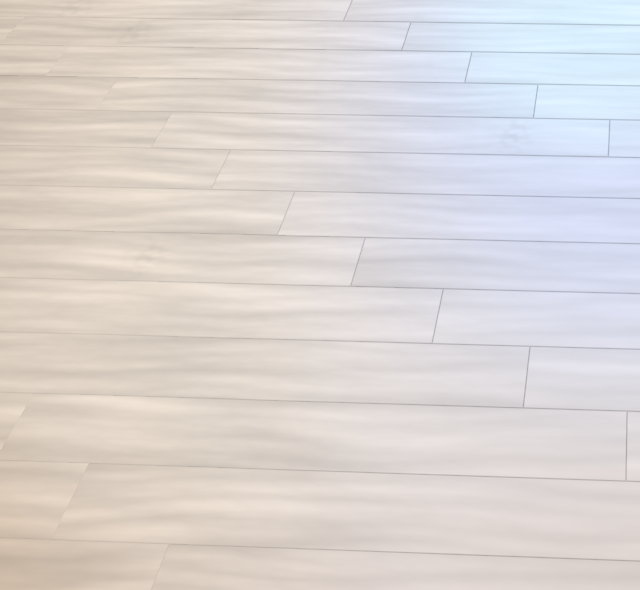
A WebGL 1 fragment shader for this texture:

```glsl
precision highp float;
// Pale wood plank floor seen in perspective, with cool window light at the upper right.
// A projective map gives plank rows and staggered end joints; stretched cellular
// noise and layered sines make the grain, and soft gradients make the light.
uniform vec2 u_resolution;

const float HORIZON = -1.18;       // vanishing height, measured down from the top
const float VANISH_X = 1.009;      // where the end joints converge
const float ROW_SCALE = 31.56;     // perspective spacing of the rows
const float ROW_OFFSET = 25.81;
const float PLANK_LENGTH = 0.494;
const float STAGGER = 0.0865;      // joint shift from one row to the next

const vec3 TAN = vec3(0.815, 0.760, 0.698);
const vec3 CREAM = vec3(0.880, 0.834, 0.784);
const vec3 NEUTRAL = vec3(0.880, 0.852, 0.842);
const vec3 LAVENDER = vec3(0.835, 0.868, 0.970);
const vec3 SKY = vec3(0.862, 0.948, 1.010);

float hash(vec2 p) {
  return fract(sin(dot(p, vec2(127.1, 311.7))) * 43758.5);
}

// Distance to the nearest scattered point
float cellular(vec2 p) {
  vec2 cell = floor(p);
  float nearest = 4.0;
  for (int j = -1; j <= 1; j++) {
    for (int i = -1; i <= 1; i++) {
      vec2 c = cell + vec2(float(i), float(j));
      vec2 d = c + vec2(hash(c), hash(c + 19.7)) - p;
      nearest = min(nearest, dot(d, d));
    }
  }
  return sqrt(nearest);
}

// Floor coordinates: x along the plank, y counts rows, z is depth scale
vec3 floorMap(vec2 p) {
  float left = 1.0 - p.x;
  float y = (p.y + 0.0141 * left) / (1.0 - 0.027 * left);
  float depth = y - HORIZON;
  return vec3((p.x - VANISH_X) / depth, ROW_OFFSET - ROW_SCALE / depth, depth);
}

// Long, nearly straight streaks, centred near zero
float woodGrain(vec2 q, float seed) {
  float wave = sin(q.x * 13.0 + seed * 40.0) + 0.4 * sin(q.x * 31.0 + q.y * 2.0 + seed * 9.0);
  float across = q.y + 0.04 * wave;
  vec2 shift = vec2(seed * 37.0, seed * 53.0);
  float broad = cellular(vec2(q.x * 4.5, across * 2.4) + shift) - 0.48;
  float fine = cellular(vec2(q.x * 13.0, across * 7.0) + shift) - 0.48;
  float mottled = cellular(vec2(q.x * 60.0, across * 13.0) + shift) - 0.48;
  float bands = sin(across * 17.0 + seed * 30.0 + wave) * sin(across * 6.3 + q.x * 6.0);
  return 0.85 * broad + 0.38 * fine + 0.14 * mottled + 0.22 * bands;
}

// Broken smudge around a knot; d is measured from its centre
float knot(vec2 d, float size) {
  vec2 e = d / size;
  return exp(-dot(e, e)) * smoothstep(0.1, 0.8, cellular(e * vec2(1.5, 3.0) + 7.0));
}

float lineMask(float dist, float halfWidth, float pixel) {
  float soft = 0.0008 + 0.5 * pixel;
  return 1.0 - smoothstep(halfWidth - soft, halfWidth + soft, dist);
}

// Soft pool of light with a flat middle
float glow(vec2 p, vec2 centre, vec2 radius) {
  vec2 d = (p - centre) / radius;
  return 1.0 - exp(-3.5 * exp(-dot(d, d)));
}

vec3 roomLight(vec2 p) {
  float warm = smoothstep(-0.12, 0.30, p.x + 0.06 * sin(p.y * 3.1));
  vec3 color = mix(TAN, CREAM, warm);
  color = mix(color, NEUTRAL, smoothstep(0.2, 0.7, p.x));
  color *= 1.0 - vec3(0.015, 0.03, 0.04) * smoothstep(0.65, 1.05, p.y);
  color *= 1.0 - vec3(0.02, 0.04, 0.06) * glow(p, vec2(-0.1, 1.1), vec2(0.18, 0.25));
  color = mix(color, LAVENDER, glow(p, vec2(1.0, 0.18), vec2(0.30, 0.32)));
  return mix(color, SKY, glow(p, vec2(0.93, 0.06), vec2(0.17, 0.13)));
}

void main() {
  vec2 p = gl_FragCoord.xy / u_resolution;
  p.y = 1.0 - p.y;
  float aspect = u_resolution.x / u_resolution.y;
  float pixel = 1.0 / u_resolution.y;

  // Rows and staggered planks
  vec3 q = floorMap(p);
  float row = floor(q.y);
  float across = q.y - row;
  float joint = -0.300 + STAGGER * row - 0.013 * step(9.5, row);
  float t = (q.x - joint) / PLANK_LENGTH;
  float along = fract(t);
  vec2 plank = vec2(floor(t), row);
  float seed = hash(plank + 3.0);

  // Distances on the canvas, in units of its height
  float rowHeight = q.z * q.z / ROW_SCALE;
  float plankWidth = PLANK_LENGTH * q.z * aspect;
  float seamDist = min(across, 1.0 - across) * rowHeight;
  float jointDist = min(along, 1.0 - along) * plankWidth;

  // Wood tone, grain and a few knots
  float cool = smoothstep(0.35, 0.85, p.x);
  float tone = 1.0 + 0.025 * (seed - 0.5);
  tone -= mix(0.13, 0.065, cool) * woodGrain(q.xy, seed);
  vec2 centre = vec2(0.2 + 0.6 * hash(plank + 11.0), 0.3 + 0.4 * seed);
  vec2 fromKnot = (vec2(along, across) - centre) * vec2(plankWidth, rowHeight);
  tone -= 0.05 * step(0.8, hash(plank + 29.0)) * knot(fromKnot, 0.028);

  // Seams fade toward the warm side, end joints almost vanish there
  float fade = smoothstep(0.05, 0.8, p.x);
  float seam = mix(0.06, 0.21, fade) * lineMask(seamDist, 0.0008, pixel);
  float butt = mix(0.01, 0.25, fade) * lineMask(jointDist, 0.0008, pixel);
  tone *= 1.0 - max(seam, butt);
  tone *= 1.0 - 0.02 * exp(-seamDist / 0.007);

  gl_FragColor = vec4(roomLight(p) * tone, 1.0);
}
```
